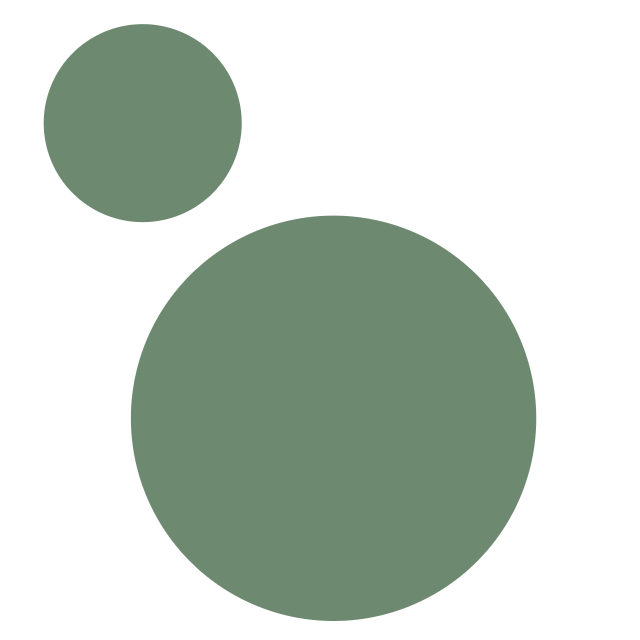
Give the GLSL for this background, as a Shadertoy shader.

```glsl
// Two flat sage-green discs on a white ground: a small one at the upper left
// and a large one below the centre. Each is a circle distance function,
// smoothed over about one pixel at its edge.

#define PAPER_COLOR vec3(1.0)
#define DISC_COLOR vec3(0.427, 0.541, 0.443)
#define LARGE_CENTER vec2(0.5212, 0.3464)
#define LARGE_RADIUS 0.3167
#define SMALL_CENTER vec2(0.2230, 0.8076)
#define SMALL_RADIUS 0.1547

// Signed distance to a circle, negative inside
float circleDistance(vec2 point, vec2 center, float radius) {
    return length(point - center) - radius;
}

void mainImage(out vec4 fragColor, in vec2 fragCoord) {
    // Canvas units, centred so that discs stay round at any aspect ratio
    float canvasSize = min(iResolution.x, iResolution.y);
    vec2 point = (fragCoord - 0.5 * iResolution.xy) / canvasSize + 0.5;
    float pixel = 1.0 / canvasSize;

    // Union of both discs
    float largeDisc = circleDistance(point, LARGE_CENTER, LARGE_RADIUS);
    float smallDisc = circleDistance(point, SMALL_CENTER, SMALL_RADIUS);
    float edge = min(largeDisc, smallDisc);

    // Antialiased fill
    float coverage = clamp(0.5 - edge / pixel, 0.0, 1.0);
    fragColor = vec4(mix(PAPER_COLOR, DISC_COLOR, coverage), 1.0);
}
```
